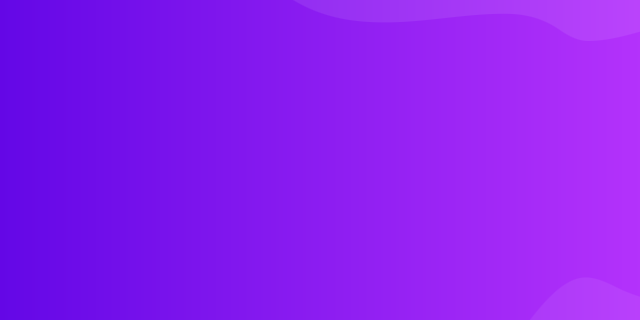
Write a Shadertoy shader that draws this background.

```glsl
const vec3 LEFT_COLOR = vec3(0.390, 0.028, 0.903);
const vec3 RIGHT_COLOR = vec3(0.705, 0.195, 0.985);
const vec3 WAVE_TINT = vec3(1.0);
const float TOP_OPACITY = 0.085;
const float BOTTOM_OPACITY = 0.07;

// Curve knots: x, reach from the canvas edge, slope
const int TOP_COUNT = 6;
const int BOTTOM_COUNT = 4;
const vec3 TOP_KNOTS[TOP_COUNT] = vec3[](
    vec3(0.458, 0.0, 1.2), vec3(0.602, 0.070, 0.0),
    vec3(0.788, 0.043, 0.0), vec3(0.875, 0.094, 1.4),
    vec3(0.919, 0.128, 0.0), vec3(1.0, 0.099, -0.56));
const vec3 BOTTOM_KNOTS[BOTTOM_COUNT] = vec3[](
    vec3(0.828, 0.0, 2.6), vec3(0.915, 0.133, 0.0),
    vec3(0.9635, 0.102, -1.0), vec3(1.0, 0.073, -0.6));

// Cubic Hermite segment between two knots
float hermite(vec3 a, vec3 b, float x) {
    float span = b.x - a.x;
    float t = clamp((x - a.x) / span, 0.0, 1.0);
    float s = 1.0 - t;
    float ease = t * t * (3.0 - 2.0 * t);
    return mix(a.y, b.y, ease) + span * t * s * (a.z * s - b.z * t);
}

// Straight lead-in before the first knot, then smooth segments
float topReach(float x) {
    float reach = TOP_KNOTS[0].z * (x - TOP_KNOTS[0].x);
    for (int i = 0; i < TOP_COUNT - 1; i++)
        if (x >= TOP_KNOTS[i].x) reach = hermite(TOP_KNOTS[i], TOP_KNOTS[i + 1], x);
    return reach;
}

float bottomReach(float x) {
    float reach = BOTTOM_KNOTS[0].z * (x - BOTTOM_KNOTS[0].x);
    for (int i = 0; i < BOTTOM_COUNT - 1; i++)
        if (x >= BOTTOM_KNOTS[i].x) reach = hermite(BOTTOM_KNOTS[i], BOTTOM_KNOTS[i + 1], x);
    return reach;
}

// Antialiased coverage of a positive field
float coverage(float field) {
    return clamp(field / max(fwidth(field), 1e-5) + 0.5, 0.0, 1.0);
}

void mainImage(out vec4 fragColor, in vec2 fragCoord) {
    vec2 uv = fragCoord / iResolution.xy;

    // Horizontal gradient
    vec3 color = mix(LEFT_COLOR, RIGHT_COLOR, uv.x);

    // Translucent waves on the upper and lower edges
    float topWave = coverage(topReach(uv.x) - (1.0 - uv.y));
    float bottomWave = coverage(bottomReach(uv.x) - uv.y);
    color = mix(color, WAVE_TINT, TOP_OPACITY * topWave);
    color = mix(color, WAVE_TINT, BOTTOM_OPACITY * bottomWave);

    fragColor = vec4(color, 1.0);
}
```
